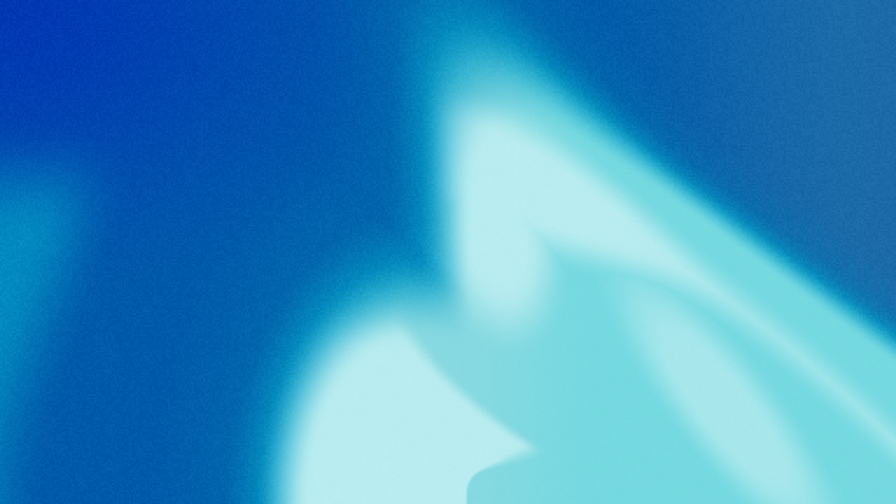
A Shadertoy shader for this background:

```glsl
// Soft folds of pale aqua light over a deep blue, finely grained backdrop.

float hash(vec2 p) {
    vec3 q = fract(p.xyx * 0.1031);
    q += dot(q, q.yzx + 33.33);
    return fract((q.x + q.y) * q.z);
}

float smoothMax(float a, float b, float k) {
    float h = max(k - abs(a - b), 0.0) / k;
    return max(a, b) + h * h * k * 0.25;
}

float smoothMin(float a, float b, float k) {
    return -smoothMax(-a, -b, k);
}

// Approximate distance to an ellipse whose first axis points along the given angle
float ellipse(vec2 p, vec2 center, vec2 radii, float angle) {
    vec2 axis = vec2(cos(angle), sin(angle));
    p -= center;
    vec2 q = vec2(dot(p, axis), dot(p, vec2(-axis.y, axis.x)));
    return (length(q / radii) - 1.0) * min(radii.x, radii.y);
}

// 1 inside, 0 outside, with a soft border
float fill(float d, float blur) {
    return 1.0 - smoothstep(-blur, blur, d);
}

vec3 backdrop(vec2 p) {
    vec3 col = mix(vec3(0.0, 0.355, 0.665), vec3(0.0, 0.22, 0.70),
                   1.0 - smoothstep(0.0, 0.85, length((p - vec2(0.0, 1.0)) * vec2(0.9, 1.3))));
    col = mix(col, vec3(0.11, 0.42, 0.66), smoothstep(1.1, 1.75, p.x));
    // Teal glow hugging the left border
    float rim = 0.04 + 0.19 * smoothstep(0.0, 0.75, p.y);
    float glow = (1.0 - smoothstep(rim - 0.14, rim + 0.05, p.x)) * (1.0 - smoothstep(0.52, 0.76, p.y));
    return mix(col, vec3(0.01, 0.56, 0.76), 0.9 * glow);
}

// Aqua body with its paler folds
vec3 folds(vec2 p) {
    vec3 aqua = mix(vec3(0.53, 0.85, 0.88), vec3(0.46, 0.85, 0.88), smoothstep(0.9, 1.2, p.x));

    // Crest and the ribbon that trails from it to the lower right
    float t = p.x - 1.0;
    float ribbon = p.y - (0.655 - 0.40 * t - 0.37 * t * t);
    float halfWidth = mix(0.11, 0.022, smoothstep(0.0, 0.48, t));
    float pale = fill(abs(ribbon) - halfWidth, 0.045) * smoothstep(0.80, 0.90, p.x);
    pale *= mix(1.0, 0.7, smoothstep(0.2, 0.6, t));
    pale = max(pale, fill(ellipse(p, vec2(0.985, 0.53), vec2(0.17, 0.095), -1.35), 0.045));

    // Leaf of light inside the fold
    pale = max(pale, 0.75 * fill(ellipse(p, vec2(1.44, 0.19), vec2(0.29, 0.075), -0.91), 0.035));

    // Lower lobe, cut by a curved flank and a crisp notch
    float drop = max(0.36 - p.y, 0.0);
    float flank = p.x - (0.80 + 0.55 * drop + 2.0 * drop * drop);
    float notch = smoothMax(0.926 - p.x, p.y - 0.065 - 0.4 * (p.x - 0.95), 0.035);
    float lobe = fill(flank, 0.025) * (1.0 - smoothstep(0.30, 0.43, p.y));
    float notchBlur = mix(0.003, 0.025, smoothstep(0.94, 1.06, p.x));
    lobe *= 1.0 - fill(notch, notchBlur);
    pale = max(pale, lobe);

    return mix(aqua, vec3(0.72, 0.925, 0.94), pale);
}

void mainImage(out vec4 fragColor, in vec2 fragCoord) {
    vec2 p = fragCoord / iResolution.y;

    // Silhouette: a rounded crest joined to a lower lobe
    float slope = dot(p - vec2(1.39, 0.595), normalize(vec2(0.74, 1.0)));
    float crest = smoothMax(slope, 0.885 - p.x, 0.24);
    float lowerLobe = ellipse(p, vec2(0.83, 0.0), vec2(0.27, 0.41), 0.0);

    // Diagonal crease shading the glow on its lower left side
    float crease = dot(vec2(0.88, 0.47) - p, normalize(vec2(0.21, 0.19)));
    crest += 0.05 * smoothstep(-0.01, 0.05, crease) * smoothstep(0.38, 0.50, p.y);
    float body = smoothMin(crest, lowerLobe, 0.06);

    // Blue to teal halo, then teal to pale interior
    float spread = mix(1.0, 0.5, smoothstep(0.95, 1.4, p.x));
    float haze = 1.0 - smoothstep(0.0, 0.28 * spread, body);
    float halo = 1.0 - smoothstep(-0.01, 0.12 * spread, body);
    vec3 col = backdrop(p);
    col = mix(col, vec3(0.01, 0.47, 0.70), 0.6 * haze);
    col = mix(col, vec3(0.02, 0.62, 0.78), halo);
    col = mix(col, folds(p), fill(body, 0.055 * spread));

    // Grain, stronger in the blue
    float grain = hash(floor(p * 288.0)) - 0.5;
    col += grain * mix(0.035, 0.008, smoothstep(0.0, 0.5, col.r));
    fragColor = vec4(clamp(col, 0.0, 1.0), 1.0);
}
```
